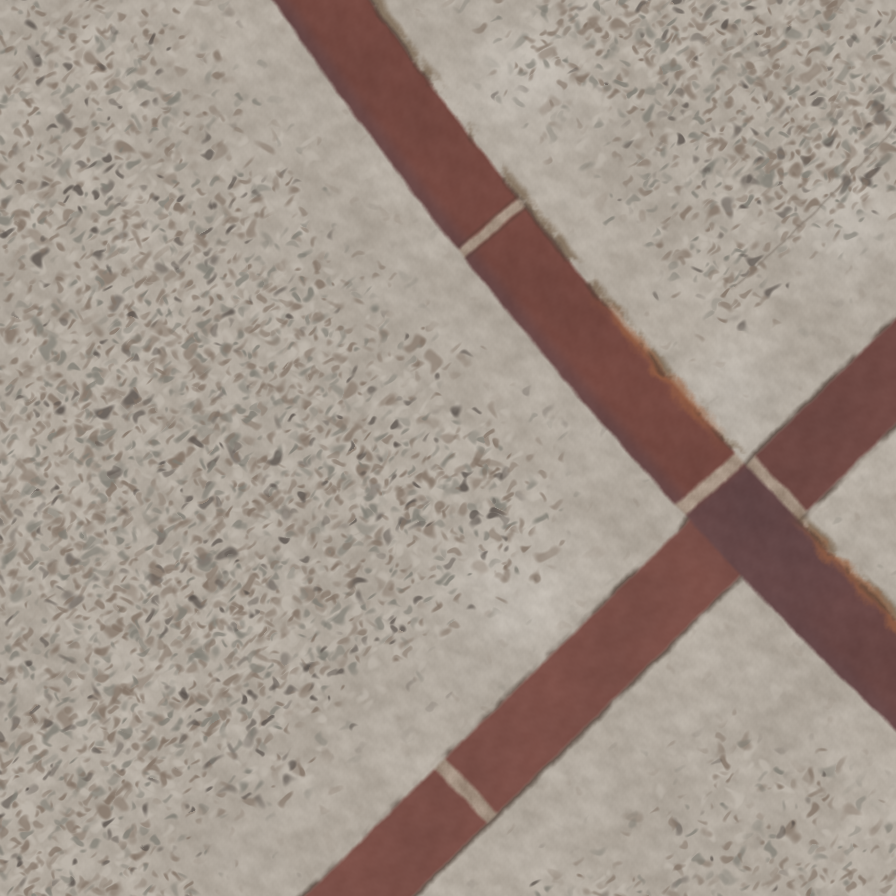
Reproduce this texture procedurally as a Shadertoy shader.

```glsl
// Two bands of red brick crossing on weathered, speckled concrete.
// Each band is a bent local frame (along, across); the aggregate is layered
// cellular chips, with stains and ragged edges made from layered sines.

float hash(vec2 p) { return fract(sin(dot(p, vec2(127.1, 311.7))) * 43758.5); }
vec2 hash2(vec2 p) { return vec2(hash(p), hash(p + 19.7)); }

// Layered, rotated sines, roughly -1 to 1
float mottle(vec2 p) {
    float sum = 0.0, amp = 0.5;
    for (int i = 0; i < 5; i++) {
        sum += amp * sin(p.x + 1.7 * sin(p.y * 1.3 + float(i)));
        p = mat2(0.8, 0.6, -0.6, 0.8) * p * 1.9 + 2.3;
        amp *= 0.6;
    }
    return sum;
}

// Scattered soft, elongated chips: x = coverage, y = random tone
vec2 chips(vec2 p, float cells, float density, float seed) {
    vec2 q = p * cells;
    q += 0.18 * vec2(sin(q.y * 4.1 + sin(q.x * 2.7)), sin(q.x * 3.7 + sin(q.y * 3.1)));
    vec2 home = floor(q), best = vec2(0.0);
    for (int j = -1; j <= 1; j++)
    for (int i = -1; i <= 1; i++) {
        vec2 cell = home + vec2(i, j);
        vec2 place = hash2(cell + seed), shape = hash2(cell + seed + 47.3);
        float angle = 0.75 + 1.8 * (shape.x - 0.5);
        vec2 o = q - cell - place;
        o = vec2(dot(o, vec2(cos(angle), sin(angle))),
                 1.6 * dot(o, vec2(-sin(angle), cos(angle))));
        float radius = mix(0.42, 0.68, shape.y * shape.y);
        float present = smoothstep(0.0, 0.25, density - hash(cell + seed + 7.9));
        float cover = present * (1.0 - smoothstep(radius - 0.38, radius, length(o)));
        if (cover > best.x) best = vec2(cover, hash(cell + seed + 3.1));
    }
    return best;
}

// Local frame of a band from a to b: x = along, y = signed across
vec2 bandFrame(vec2 p, vec2 a, vec2 b, float bend) {
    vec2 axis = normalize(b - a), rel = p - a;
    float along = dot(rel, axis), t = along / length(b - a);
    return vec2(along, dot(rel, vec2(-axis.y, axis.x)) + 4.0 * bend * t * (1.0 - t));
}

// Soft bar of the given half width around zero
float bar(float x, float halfWidth, float soft) {
    return 1.0 - smoothstep(halfWidth - soft, halfWidth + soft, abs(x));
}

float glow(vec2 p, vec2 centre, float radius) {
    vec2 d = (p - centre) / radius;
    return exp(-dot(d, d));
}

vec3 concrete(vec2 p, float distA, float distB) {
    float stain = mottle(p * 13.0);
    vec3 col = vec3(0.692, 0.659, 0.617) + 0.018 * stain;
    col += 0.024 * mottle(p * 38.0 + 9.0) * vec3(0.95, 1.0, 1.05);
    col += 0.026 * mottle(p * 110.0 + 4.0);
    float paleness = glow(p, vec2(0.58, 0.91), 0.06) + glow(p, vec2(0.94, 0.75), 0.05)
                   + glow(p, vec2(0.82, 0.56), 0.05) + glow(p, vec2(0.57, 0.34), 0.07);
    col += 0.055 * paleness * vec3(0.9, 1.0, 1.1);

    // Aggregate shows away from the smooth margins beside the bricks
    float worn = smoothstep(0.06, 0.24, distA + 0.02 * stain) * smoothstep(0.09, 0.21, distB + 0.02 * stain);
    float lowerRight = smoothstep(0.0, 0.1, p.x - p.y - 0.45);
    float richness = 0.6 + 0.35 * glow(p, vec2(0.2, 0.47), 0.28)
                   + 0.35 * glow(p, vec2(0.86, 0.9), 0.2) - 0.15 * lowerRight;
    float density = worn * (richness + 0.22 * stain) + 0.12;
    vec2 light = chips(p, 52.0, density, 31.0);
    col = mix(col, vec3(0.76, 0.73, 0.69), 0.6 * light.x);
    for (int i = 0; i < 3; i++) {
        float k = float(i);
        vec2 chip = chips(p, 46.0 + 15.0 * k, density * (0.72 + 0.08 * k), 11.0 * k);
        vec3 tone = mix(vec3(0.51, 0.45, 0.40), vec3(0.50, 0.49, 0.455), step(0.55, chip.y));
        tone = mix(tone, vec3(0.35, 0.32, 0.30), step(0.86, chip.y));
        col = mix(col, tone, chip.x * mix(0.35, 0.85, fract(chip.y * 7.0)));
    }
    return col;
}

vec3 brick(vec2 frame, vec3 tint) {
    float wear = mottle(frame * 22.0 + 3.0);
    return tint + 0.014 * wear * vec3(1.3, 0.8, 0.7) + 0.010 * mottle(frame * 120.0);
}

void mainImage(out vec4 fragColor, in vec2 fragCoord) {
    vec2 p = fragCoord / iResolution.xy;
    float soft = 0.003;
    float ragged = 0.0025 * mottle(p * 70.0);
    vec2 A = bandFrame(p, vec2(0.358, 1.0), vec2(1.0, 0.246), 0.023);
    vec2 B = bandFrame(p, vec2(0.4, 0.0), vec2(1.0, 0.586), 0.0);
    vec3 mortar = vec3(0.63, 0.56, 0.50) + 0.06 * mottle(p * 90.0);
    vec3 grime = vec3(0.29, 0.235, 0.20);
    vec3 col = concrete(p, abs(A.y), abs(B.y));

    // Fine crack in the upper right slab
    vec2 crack = bandFrame(p, vec2(0.82, 0.68), vec2(1.0, 0.86), 0.004);
    col = mix(col, vec3(0.5, 0.46, 0.42), 0.6 * bar(crack.y + 0.4 * ragged, 0.001, 0.002) * step(0.0, crack.x));

    // Rising band, dark along both rims
    float rimB = smoothstep(-0.6, 0.5, mottle(p * 24.0) + 0.6 * step(B.y, 0.0));
    col = mix(col, grime, 0.75 * rimB * bar(abs(B.y + ragged * 0.6) - 0.043, 0.003, 0.004));
    vec3 tintB = mix(vec3(0.475, 0.31, 0.28), vec3(0.43, 0.285, 0.265), smoothstep(0.5, 0.65, B.x));
    float jointB = max(bar(B.x - 0.168 + 0.5 * ragged, 0.008, soft), bar(B.x - 0.648 + 0.5 * ragged, 0.011, soft));
    vec3 brickB = mix(brick(B, tintB), mortar, jointB);
    col = mix(col, brickB, bar(B.y + 0.4 * ragged, 0.042, soft));

    // Falling band on top, with a crumbling, rusted upper rim
    float crossing = bar(A.x - 0.745, 0.04, 0.015);
    float crumbs = smoothstep(-0.4, 0.5, mottle(p * 45.0)) * (1.0 - crossing);
    col = mix(col, mix(grime, vec3(0.58, 0.49, 0.38), 0.6), 0.75 * crumbs * bar(A.y - 0.049 + ragged, 0.006, 0.005));
    float darkBrick = smoothstep(0.69, 0.71, A.x) * (1.0 - 0.4 * smoothstep(0.8, 0.98, A.x));
    vec3 tintA = mix(vec3(0.452, 0.285, 0.255), vec3(0.385, 0.275, 0.275), darkBrick);
    tintA = mix(tintA, vec3(0.39, 0.28, 0.28), 0.8 * smoothstep(-0.02, -0.042, A.y));
    float jointA = max(bar(A.x - 0.317 + 0.5 * ragged, 0.006, soft), bar(A.x - 0.693 + 0.5 * ragged, 0.008, soft));
    float gap = bar(abs(A.x - 0.317) - 0.008, 0.001, 0.003);
    vec3 brickA = mix(mix(brick(A, tintA), mortar, jointA), grime, 0.4 * gap);
    col = mix(col, brickA, bar(A.y + 0.5 * ragged, 0.0445, soft));
    float rust = max(bar(A.x - 0.56, 0.09, 0.04), smoothstep(0.77, 0.83, A.x));
    col = mix(col, vec3(0.60, 0.39, 0.27), 0.7 * rust * bar(A.y - 0.043 + 2.0 * ragged, 0.006, 0.006));
    col = mix(col, grime, 0.55 * crumbs * bar(A.y - 0.044 + ragged, 0.0025, 0.003));
    fragColor = vec4(col, 1.0);
}
```
